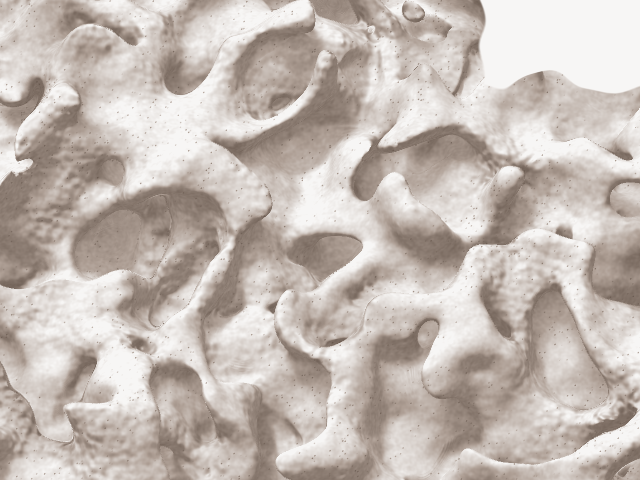
A Shadertoy shader for this texture:

```glsl
// Pale porous rock: a lumpy, pitted slope overgrown with rounded struts and arches.
// Struts follow the lines where two 3D gradient noises vanish together; the field is
// ray marched, lit from above with shadow and occlusion, then toned warm grey to white.

const vec3 DEEP_BROWN = vec3(0.34, 0.28, 0.24);
const vec3 WARM_GREY  = vec3(0.68, 0.62, 0.58);
const vec3 CHALK      = vec3(0.97, 0.965, 0.96);
const vec3 LIGHT_DIR  = vec3(-0.30, 0.80, 0.52);
const vec3 SLOPE_UP   = vec3(0.0, 0.5, 0.866);
const float GROUND_FREQ  = 3.3;
const float KNOB_FREQ    = 9.5;
const float STRUT_FREQ   = 4.5;
const float STRUT_RADIUS = 0.18;
const float STRUT_TOP    = 0.14;
const float PIT_DEPTH    = 0.12;
const float TONE_LIFT    = 0.13;
const float TONE_GAIN    = 0.88;
const int MARCH_STEPS = 46;
const int SAMPLES = 2;

vec3 hash3(vec3 p) {
    p = fract(p * vec3(0.1031, 0.1030, 0.0973));
    p += dot(p, p.yxz + 33.33);
    return fract((p.xxy + p.yxx) * p.zyx);
}

float corner(vec3 cell, vec3 f, vec3 o) {
    return dot(hash3(cell + o) * 2.0 - 1.0, f - o);
}

float gradientNoise(vec3 p) {
    vec3 i = floor(p), f = p - i;
    vec3 u = f * f * f * (f * (f * 6.0 - 15.0) + 10.0);
    vec2 e = vec2(0.0, 1.0);
    vec4 nearFar = mix(
        vec4(corner(i, f, e.xxx), corner(i, f, e.xyx), corner(i, f, e.xxy), corner(i, f, e.xyy)),
        vec4(corner(i, f, e.yxx), corner(i, f, e.yyx), corner(i, f, e.yxy), corner(i, f, e.yyy)), u.x);
    vec2 rows = mix(nearFar.xz, nearFar.yw, u.y);
    return mix(rows.x, rows.y, u.z);
}

float smoothMin(float a, float b, float k) {
    float h = max(k - abs(a - b), 0.0) / k;
    return min(a, b) - h * h * k * 0.25;
}

float elevation(vec3 p) {
    return dot(p - vec3(0.0, 0.5, 0.0), SLOPE_UP);
}

// Distance estimate: pitted ground joined smoothly to knobbly struts
float rockField(vec3 p) {
    float e = elevation(p);
    float lump = gradientNoise(p * GROUND_FREQ + 40.0);
    float knob = gradientNoise(p * KNOB_FREQ + 15.0);
    float ground = e - 0.23 * lump - 0.035 * knob
                 + PIT_DEPTH * smoothstep(0.08, 0.4, -lump) + 0.04 * smoothstep(0.12, 0.4, -knob);
    vec3 q = p * STRUT_FREQ;
    vec2 lines = vec2(gradientNoise(q + vec3(11.3, 5.7, 23.1)), gradientNoise(q + vec3(71.9, 47.2, 9.4)));
    float strut = (length(lines) - STRUT_RADIUS - 0.08 * lump - 0.12 * knob) / (STRUT_FREQ * 1.2);
    strut = -smoothMin(-strut, STRUT_TOP - e + 0.2 * lump, 0.06);
    return smoothMin(ground, strut, 0.045);
}

// Fine crust used only for the surface normal
float crustedField(vec3 p) {
    float patches = smoothstep(-0.15, 0.3, gradientNoise(p * 5.0 + 90.0));
    return rockField(p) - 0.006 * gradientNoise(p * 21.0)
         - (0.0012 + 0.0026 * patches) * gradientNoise(p * 58.0);
}

vec3 surfaceNormal(vec3 p) {
    vec2 k = vec2(1.0, -1.0);
    float s = 0.0025;
    return normalize(k.xyy * crustedField(p + k.xyy * s) + k.yyx * crustedField(p + k.yyx * s)
                   + k.yxy * crustedField(p + k.yxy * s) + k.xxx * crustedField(p + k.xxx * s));
}

float openness(vec3 p, vec3 n) {
    float open = 0.0;
    for (int i = 1; i <= 3; i++) {
        float h = 0.008 + 0.01 * float(i * i);
        open += clamp(rockField(p + n * h) / h, 0.0, 1.0) / 3.0;
    }
    return mix(0.45, 1.0, smoothstep(0.0, 0.8, open));
}

float softShadow(vec3 p, vec3 light) {
    float lit = 1.0, t = 0.02;
    for (int i = 0; i < 6; i++) {
        float d = rockField(p + light * t);
        lit = min(lit, 0.5 + 5.0 * d / t);
        t += clamp(d, 0.02, 0.06);
    }
    return smoothstep(0.0, 1.0, lit);
}

// Dark mineral grains gathered in patches
float specks(vec2 uv) {
    vec2 g = uv * 190.0;
    vec3 r = hash3(vec3(floor(g), 7.0));
    float share = 0.05 + 0.16 * gradientNoise(vec3(uv * 5.0, 2.0));
    float dist = length(fract(g) - 0.3 - 0.4 * r.xy);
    return step(1.0 - share, r.z) * r.x * (1.0 - smoothstep(0.1, 0.45, dist));
}

vec3 toneColour(float t) {
    return t < 0.5 ? mix(DEEP_BROWN, WARM_GREY, t * 2.0) : mix(WARM_GREY, CHALK, t * 2.0 - 1.0);
}

vec3 renderRock(vec2 uv) {
    vec3 p = vec3(uv, (0.34 - 0.5 * (uv.y - 0.5)) / 0.866);
    for (int i = 0; i < MARCH_STEPS; i++) {
        float d = rockField(p);
        if (d < 0.001) break;
        p.z -= d * 0.65;
    }
    vec3 n = surfaceNormal(p), light = normalize(LIGHT_DIR);
    float direct = max(dot(n, light), 0.0) * mix(0.4, 1.0, softShadow(p + n * 0.006, light));
    float sky = 0.24 + 0.08 * n.y;
    float tone = TONE_LIFT + TONE_GAIN * (sky + 0.72 * direct) * openness(p, n);
    tone *= mix(0.4, 1.0, smoothstep(-0.26, -0.04, elevation(p)));
    tone += 0.07 * gradientNoise(p * 75.0) + 0.07 * gradientNoise(p * 140.0);
    tone *= 1.0 - 0.6 * specks(uv);
    return toneColour(clamp(tone, 0.0, 1.0));
}

void mainImage(out vec4 fragColor, in vec2 fragCoord) {
    vec3 colour = vec3(0.0);
    for (int i = 0; i < SAMPLES; i++) {
        vec2 jitter = vec2((float(i) + 0.5) / float(SAMPLES) - 0.5);
        vec2 uv = (fragCoord + jitter) / iResolution.y;
        // Open backdrop behind the upper right outline
        vec2 rim = uv + 0.07 * vec2(gradientNoise(vec3(uv * 9.0, 3.0)), gradientNoise(vec3(uv * 9.0, 8.0)));
        float outline = max(1.0 - rim.x, 0.82 - rim.y);
        float rock = smoothstep(-0.002, 0.002, outline);
        colour += mix(CHALK, renderRock(uv), rock) / float(SAMPLES);
    }
    fragColor = vec4(colour, 1.0);
}
```
